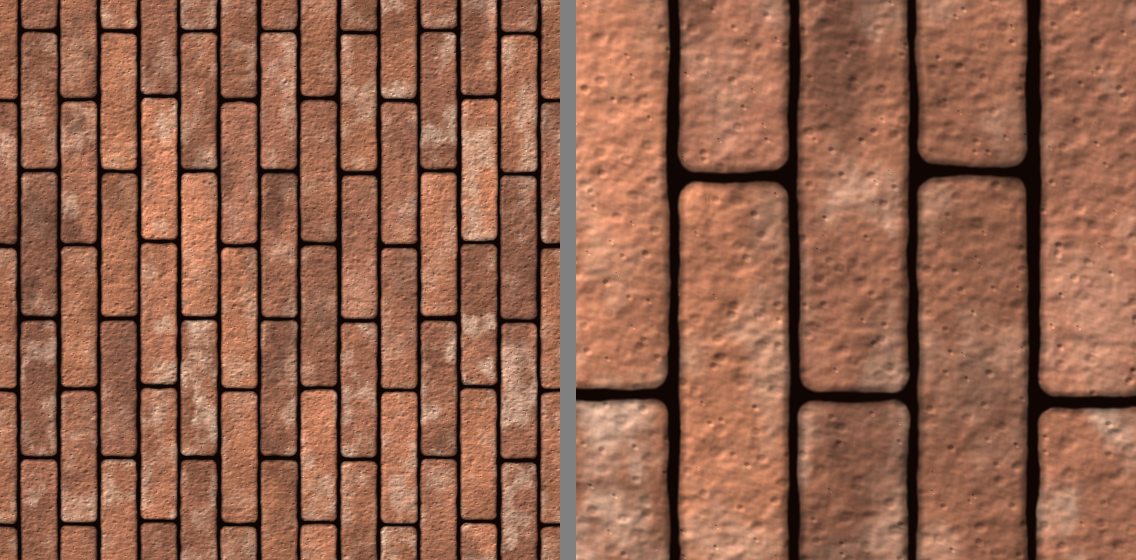
Left: the whole. Right: its middle third, enlarged.
Write a WebGL 2 fragment shader that draws this texture.

```glsl
#version 300 es
precision highp float;
// Upright weathered clay bricks in staggered columns with dark open joints.

#define COLUMNS 14.0
#define ROWS 4.0
#define JOINT 0.0062       // width of the gap between bricks
#define CORNER 0.0105      // corner radius
#define EDGE_WEAR 0.0042   // raggedness of the outline
#define RELIEF 1.15        // strength of the surface lighting
#define PALE_WEAR 0.75     // amount of chalky patches
#define TONE_SPREAD 0.2    // brightness difference between bricks

uniform vec2 u_resolution;
out vec4 fragColor;

const float TAU = 6.28319;
const vec3 JOINT_DARK = vec3(0.06, 0.02, 0.01);
const vec3 CLAY_BROWN = vec3(0.56, 0.37, 0.29);
const vec3 CLAY_ORANGE = vec3(0.66, 0.43, 0.32);
const vec3 CHALK = vec3(0.80, 0.67, 0.58);
const vec3 SOOT = vec3(0.36, 0.24, 0.19);

float hash(vec2 p) {
    vec3 h = fract(p.xyx * 0.1031);
    h += dot(h, h.yzx + 33.33);
    return fract((h.x + h.y) * h.z);
}

float noise(vec2 p) {
    vec2 i = floor(p), f = fract(p);
    f = f * f * (3.0 - 2.0 * f);
    vec2 e = vec2(0, 1);
    return mix(mix(hash(i), hash(i + e.yx), f.x),
               mix(hash(i + e), hash(i + e.yy), f.x), f.y);
}

float fbm(vec2 p) {
    float sum = 0.0, weight = 0.53;
    for (int i = 0; i < 4; i++) {
        sum += weight * noise(p);
        p = mat2(1.6, 1.2, -1.2, 1.6) * p + 7.3;
        weight *= 0.5;
    }
    return sum;
}

// Cellular pits: 1 at the centre of a pit, 0 on the plain face.
float pits(vec2 p) {
    vec2 i = floor(p), f = fract(p);
    float pit = 0.0;
    for (int y = -1; y <= 1; y++)
    for (int x = -1; x <= 1; x++) {
        vec2 o = vec2(x, y), c = i + o;
        vec2 centre = o + vec2(hash(c), hash(c + 31.7));
        float radius = 0.42 * hash(c + 67.1);
        pit = max(pit, 1.0 - smoothstep(0.3 * radius, radius + 0.01, length(f - centre)));
    }
    return pit;
}

float surface(vec2 p) {
    return 0.8 * fbm(p * vec2(75, 100)) + 0.22 * noise(p * vec2(210, 270))
         - 0.22 * pits(p * vec2(62, 80));
}

float roundedBox(vec2 p, vec2 halfSize, float r) {
    vec2 d = abs(p) - halfSize + r;
    return length(max(d, 0.0)) + min(max(d.x, d.y), 0.0) - r;
}

void main() {
    vec2 uv = gl_FragCoord.xy / u_resolution;
    vec2 grid = vec2(COLUMNS, ROWS);

    // Layout: alternate columns are staggered, courses vary a little in height.
    vec2 g = uv * grid;
    g.x -= 0.474;
    float column = mod(floor(g.x), COLUMNS);
    g.y += 0.035 * sin(TAU * (uv.y - 0.075));
    g.y -= mix(0.75, 0.26, mod(column, 2.0)) + 0.035 * (hash(vec2(column, 9)) - 0.5);
    vec2 brick = vec2(column, mod(floor(g.y), ROWS)) + 1.0;
    vec2 local = (fract(g) - 0.5) / grid;
    vec2 p = local + brick * vec2(1.3, 2.7);

    // Worn outline.
    vec2 shift = vec2(hash(brick + 11.0), hash(brick + 23.0)) - 0.5;
    vec2 halfSize = 0.5 / grid - 0.5 * JOINT;
    float d = roundedBox(local + 0.0015 * shift, halfSize, CORNER);
    d += EDGE_WEAR * (fbm(p * 45.0) - 0.5);

    // Clay tone of each brick, with chalky and sooty patches.
    vec3 color = mix(CLAY_BROWN, CLAY_ORANGE, hash(brick + 37.0));
    color *= 1.0 + TONE_SPREAD * (hash(brick + 53.0) - 0.5);
    color *= 0.8 + 0.42 * fbm(p * vec2(17, 12));
    float chalkAmount = PALE_WEAR * (0.3 + 0.7 * hash(brick + 71.0));
    color = mix(color, CHALK, chalkAmount * smoothstep(0.44, 0.76, fbm(p * vec2(34, 26) + 5.0)));
    float sootAmount = 0.65 * pow(hash(brick + 89.0), 2.0);
    color = mix(color, SOOT, sootAmount * smoothstep(0.48, 0.75, fbm(p * vec2(22, 15) + 13.0)));

    // Rough face lit from the upper left, falling off at the rounded edges.
    float height = surface(p);
    float slope = height - surface(p + vec2(-0.0014, 0.0018));
    color *= 1.04 + RELIEF * slope + 0.25 * (height - 0.42);
    color *= mix(0.6, 1.0, smoothstep(0.0, 0.0055, -d));
    float side = dot(local / halfSize, vec2(-0.6, 0.3));
    color *= 1.0 + 0.14 * side * smoothstep(-0.012, -0.003, d);

    float soften = 0.0008 + 0.5 / u_resolution.y;
    fragColor = vec4(mix(color, JOINT_DARK, smoothstep(-soften, soften, d)), 1.0);
}
```
